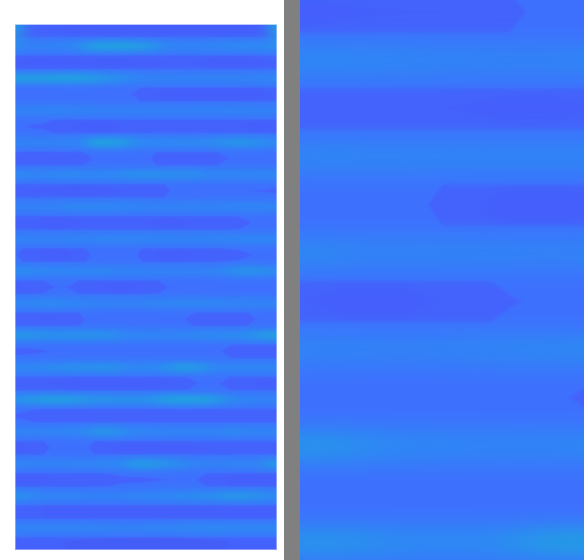
Left: the whole. Right: its middle third, enlarged.
Reproduce this background procedurally as a WebGL 1 fragment shader.

```glsl
precision highp float;
// A blue panel on a white margin, crossed by evenly spaced glowing bands.
// Row noise varies each band's glow and breaks the darker strips between
// them into tapered segments; the top corners and bottom edge are shaded.
uniform vec2 u_resolution;

#define PANEL_MIN vec2(0.054, 0.0185)
#define PANEL_MAX vec2(0.974, 0.956)
#define PERIODS 16.34
#define GLOW_WIDTH 0.165
#define STRIP_HALF 0.215
#define STRIP_CUT 0.43
#define PAPER vec3(0.995, 1.0, 0.995)
#define BASE vec3(0.243, 0.438, 0.995)
#define DARK vec3(0.269, 0.376, 0.988)
#define BRIGHT vec3(0.175, 0.535, 0.955)
#define PEAK vec3(0.125, 0.635, 0.875)

float hash(vec2 p) {
  vec3 q = fract(p.xyx * vec3(0.1031, 0.1030, 0.0973));
  q += dot(q, q.yzx + 33.33);
  return fract((q.x + q.y) * q.z);
}

// Smooth noise along x, independent for each row.
float rowNoise(float x, float row) {
  float i = floor(x), f = fract(x);
  f = f * f * (3.0 - 2.0 * f);
  return mix(hash(vec2(i, row)), hash(vec2(i + 1.0, row)), f);
}

// Dark strip centred on each integer of s, split into tapered segments.
float darkStrip(float x, float s) {
  float row = floor(s + 0.5);
  float dy = abs(s - row);
  float cover = rowNoise(x * 4.5 + 3.7 * hash(vec2(row + 40.0, 7.0)), row + 60.0);
  cover += 0.45 * smoothstep(4.0, 8.0, abs(row)) - 0.5 * dy;
  float ends = smoothstep(STRIP_CUT - 0.08, STRIP_CUT - 0.03, cover);
  float core = smoothstep(0.75, 0.85, cover);
  float sides = 1.0 - smoothstep(STRIP_HALF - 0.035, STRIP_HALF + 0.035, dy);
  return sides * ends * (0.92 + 0.16 * core);
}

void main() {
  vec2 p = gl_FragCoord.xy / u_resolution;
  vec2 q = (p - PANEL_MIN) / (PANEL_MAX - PANEL_MIN);
  float s = (q.y - 0.5) * PERIODS;

  vec3 color = mix(BASE, DARK, darkStrip(q.x, s));

  // Glowing bands, strongest in a few elongated spots.
  float band = floor(s);
  float dy = (fract(s) - 0.5) / GLOW_WIDTH;
  float glow = exp(-0.5 * dy * dy);
  float level = rowNoise(q.x * 3.5 + hash(vec2(band + 30.0, 2.0)), band + 110.0);
  float spot = rowNoise(q.x * 6.0, band + 170.0);
  float inBands = step(abs(s), 8.0);
  color = mix(color, BRIGHT, inBands * glow * (0.62 + 0.38 * level));
  color = mix(color, PEAK, inBands * glow * glow * smoothstep(0.5, 1.0, 0.6 * level + 0.5 * spot) * 0.8);

  // Bright top corners and a shallow dark arch along the bottom.
  vec2 corner = vec2(min(q.x, 1.0 - q.x) / 0.045, (1.0 - q.y) / 0.035);
  color = mix(color, PEAK, 0.75 * exp(-dot(corner, corner)));
  float arch = 0.023 - 0.06 * (q.x - 0.5) * (q.x - 0.5);
  float archSide = 1.0 - smoothstep(0.29, 0.34, abs(q.x - 0.5));
  color = mix(color, DARK * 0.98, archSide * (1.0 - smoothstep(arch - 0.004, arch + 0.003, q.y)));

  // Panel edge, softened across a small share of the canvas.
  vec2 inset = min(p - PANEL_MIN, PANEL_MAX - p) * vec2(u_resolution.x / u_resolution.y, 1.0);
  float soft = max(0.0014, 0.75 / u_resolution.y);
  float panel = smoothstep(-soft, soft, min(inset.x, inset.y));
  gl_FragColor = vec4(mix(PAPER, color, panel), 1.0);
}
```
